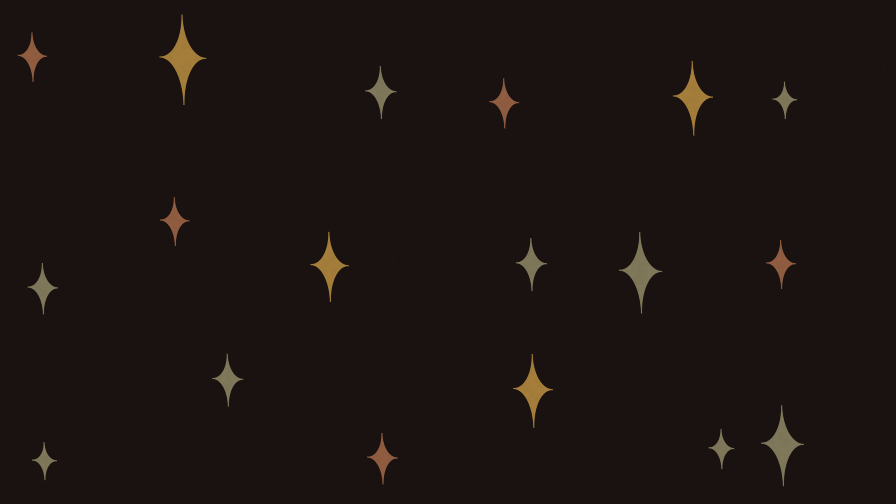
Reproduce this pattern procedurally as a Shadertoy shader.

```glsl
// Scattered four-pointed stars in gold, copper and sage on a near-black ground.
// Each cell of a 6 x 3 grid holds one jittered star; a shuffled rank sets its
// size and colour. Faint cellular noise gives the paper grain.

const vec2 GRID = vec2(6.0, 3.0);
const vec3 GROUND = vec3(0.102, 0.070, 0.066);
const vec3 GOLD   = vec3(0.640, 0.490, 0.225);
const vec3 COPPER = vec3(0.560, 0.360, 0.250);
const vec3 SAGE   = vec3(0.495, 0.465, 0.350);

vec2 hash22(vec2 p) {
    vec3 q = fract(p.xyx * vec3(0.1031, 0.1030, 0.0973));
    q += dot(q, q.yzx + 33.33);
    return fract((q.xx + q.yz) * q.zy);
}

// Distance to the nearest jittered point
float cellular(vec2 p) {
    vec2 cell = floor(p);
    float nearest = 2.0;
    for (int j = -1; j <= 1; j++)
    for (int i = -1; i <= 1; i++) {
        vec2 id = cell + vec2(i, j);
        nearest = min(nearest, distance(p, id + hash22(id)));
    }
    return nearest;
}

// Four-pointed star with concave elliptic sides and slightly rounded tips
float starDistance(vec2 p, vec2 radii, float tipRadius) {
    vec2 a = abs(p);
    vec2 q = a / radii - 1.0;
    float len = max(length(q), 1e-4);
    float slope = max(length(q / (len * radii)), 1e-3);
    float side = (1.0 - len) / slope;
    vec2 box = a - radii;
    return max(side, max(box.x, box.y)) - tipRadius;
}

// Half height of a star; ranks run gold, copper, sage
float starSize(float rank, float variation) {
    float size = 0.037;
    if (rank < 0.5) size = 0.092;
    else if (rank < 3.5) size = 0.071;
    else if (rank < 8.5) size = 0.049;
    else if (rank < 10.5) size = 0.082;
    else if (rank < 14.5) size = 0.051;
    return size * mix(0.96, 1.04, variation);
}

vec3 starColour(float rank) {
    return rank < 3.5 ? GOLD : rank < 8.5 ? COPPER : SAGE;
}

void mainImage(out vec4 fragColor, in vec2 fragCoord) {
    float pixel = 1.0 / iResolution.y;
    vec2 pos = fragCoord * pixel;
    vec2 cellSize = vec2(iResolution.x * pixel, 1.0) / GRID;
    vec2 cell = min(floor(pos / cellSize), GRID - 1.0);

    // Shuffle the cell index so that equal stars lie far apart
    float index = cell.x + GRID.x * (GRID.y - 1.0 - cell.y);
    float rank = mod(13.0 * (index + 17.0), GRID.x * GRID.y);
    vec2 random = hash22(cell + 7.0);
    float size = starSize(rank, random.x);
    vec2 radii = vec2(0.008 + 0.42 * size, size);

    // Jitter within the room left by the star's extent
    vec2 room = max(cellSize * 0.43 - radii, 0.0);
    vec2 centre = (cell + 0.5) * cellSize + (2.0 * random - 1.0) * room;

    // Slight skew and a longer lower arm give a hand-cut look
    vec2 p = pos - centre;
    p += vec2(0.022 * p.y, 0.03 * p.x);
    radii.y *= p.y > 0.0 ? 0.95 : 1.05;
    float d = starDistance(p, radii, 0.0011);
    float cover = 1.0 - smoothstep(-0.6 * pixel, 0.6 * pixel, d);

    vec3 colour = mix(GROUND, starColour(rank), cover);
    float grain = cellular(pos * 130.0) + cellular(pos * 45.0) - 0.95;
    colour *= 1.0 + 0.035 * grain;
    fragColor = vec4(colour, 1.0);
}
```
